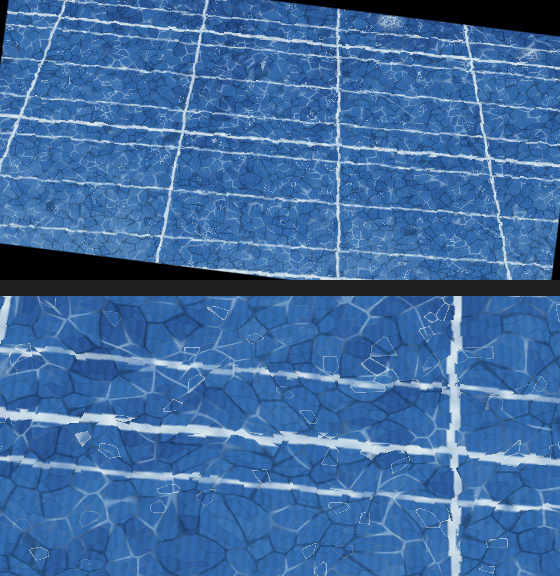
Top, the full canvas; bottom, a detail of the centre.
This texture is drawn by a Shadertoy shader. Its source:

```glsl
// Shattered blue solar panel in perspective: pale busbars and cell gaps under cracked glass.

#define GRID_ORIGIN vec2(0.208, -0.021) // a crossing of gap and heavy bar
#define FRAME_HALF vec2(1.024, 0.491)   // half size of the tilted panel
#define FRAME_TILT 0.125                // radians
#define SHARDS 27.0                     // glass shards per canvas height
#define REFRACTION 0.007                // shift of the grid seen through a shard
#define GAP_HALF 0.0050                 // half widths of the pale lines
#define HEAVY_HALF 0.0054
#define THIN_HALF 0.0034
#define LONG_CRACKS 9

const vec3 DEEP  = vec3(0.15, 0.31, 0.56);
const vec3 MID   = vec3(0.20, 0.42, 0.68);
const vec3 LIGHT = vec3(0.31, 0.52, 0.74);
const vec3 GLINT = vec3(0.60, 0.73, 0.84);
const vec3 SILVER = vec3(0.87, 0.92, 0.94);
const vec3 BACKDROP = vec3(0.0, 0.0, 0.01);

vec2 hash2(vec2 p) {
    vec3 q = fract(p.xyx * vec3(0.1031, 0.1030, 0.0973));
    q += dot(q, q.yzx + 33.33);
    return fract((q.xx + q.yz) * q.zy);
}

float noise(vec2 p) {
    vec2 i = floor(p), f = fract(p);
    f = f * f * (3.0 - 2.0 * f);
    float low = mix(hash2(i).x, hash2(i + vec2(1, 0)).x, f.x);
    float high = mix(hash2(i + vec2(0, 1)).x, hash2(i + vec2(1, 1)).x, f.x);
    return mix(low, high, f.y);
}

// Voronoi shards: x = closeness to the border, yz = random pair of the shard
vec3 shard(vec2 p) {
    vec2 base = floor(p), id = base;
    float nearest = 8.0, second = 8.0;
    for (int y = -1; y <= 1; y++)
    for (int x = -1; x <= 1; x++) {
        vec2 cell = base + vec2(x, y);
        float d = length(cell + hash2(cell) - p);
        if (d < nearest) { second = nearest; nearest = d; id = cell; }
        else second = min(second, d);
    }
    return vec3(second - nearest, hash2(id + 71.0));
}

float line(float d, float halfWidth, float aa) {
    return 1.0 - smoothstep(halfWidth - aa, halfWidth + aa, abs(d));
}

// Perspective map to cell units: x = column, y = row (downwards), z = depth
vec3 panelCoords(vec2 p) {
    p -= GRID_ORIGIN;
    float depth = 1.0 - 0.065 * p.x - 0.338 * p.y;
    return vec3(1.827 * p.x, -0.218 * p.x - 2.446 * p.y, depth * depth) / depth;
}

// Cell gaps, heavy bars and three thin bars per row
float gridLines(vec3 g, vec2 p, float aa) {
    vec2 toCanvas = g.z / vec2(1.83, 2.45);
    float wear = noise(p * 70.0);
    float gap = line((g.x - round(g.x)) * toCanvas.x, GAP_HALF, aa);
    float heavy = line((g.y - round(g.y)) * toCanvas.y, HEAVY_HALF, aa);
    float thin = 0.0;
    for (int i = 0; i < 3; i++) {
        float d = fract(g.y) - (0.135 + 0.337 * float(i));
        thin = max(thin, line(d * toCanvas.y, THIN_HALF, aa));
    }
    return max(max(gap, heavy) * mix(0.72, 1.0, wear), thin * mix(0.4, 1.0, wear));
}

// Long, faint cracks running down to the right
float longCracks(vec2 p, float aa) {
    float sum = 0.0;
    for (int i = 0; i < LONG_CRACKS; i++) {
        vec2 r = hash2(vec2(i, 17)), s = hash2(vec2(i, 43));
        vec2 q = p - (r - 0.5) * vec2(1.9, 0.9);
        float angle = mix(-0.75, -0.35, s.x);
        vec2 along = vec2(cos(angle), sin(angle));
        float t = dot(q, along);
        float d = dot(q, vec2(-along.y, along.x)) + 0.022 * (noise(p * 24.0) - 0.5);
        float reach = mix(0.12, 0.38, s.y);
        sum = max(sum, line(d, 0.0015, aa) * smoothstep(reach, reach * 0.6, abs(t)));
    }
    return sum * smoothstep(0.2, 0.7, noise(p * 45.0));
}

void mainImage(out vec4 fragColor, in vec2 fragCoord) {
    float px = 1.0 / iResolution.y;
    vec2 p = (fragCoord - 0.5 * iResolution.xy) * px;

    // Bent, slightly stretched glass shards
    vec2 bend = vec2(noise(p * 14.0), noise(p * 14.0 + 50.0)) - 0.5;
    vec2 q = mat2(0.85, -0.5, 0.6, 1.1) * (p + 0.035 * bend);
    vec3 glass = shard(q * SHARDS + 100.0);
    vec3 chips = shard(q * SHARDS * 2.1 + 300.0);
    vec2 shift = (glass.yz - 0.5) + 0.6 * (chips.yz - 0.5);
    vec3 grid = panelCoords(p + REFRACTION * shift);

    // Silicon: brighter towards the bottom, varied by cell and shard
    float tone = 0.5 - 0.5 * p.y - 0.06 * p.x;
    tone += 0.15 * (hash2(floor(grid.xy) + 20.0).x - 0.5);
    tone += 0.25 * (noise(p * 5.0 + 9.0) - 0.5);
    tone += 0.3 * (glass.y - 0.5) + 0.22 * (chips.y - 0.5);
    vec3 color = mix(DEEP, MID, smoothstep(0.0, 0.5, tone));
    color = mix(color, LIGHT, smoothstep(0.45, 1.0, tone));
    color *= 1.0 + 0.035 * cos(6.2832 * 50.0 * grid.x);

    // Shard borders are dark or catch the light
    float border = 1.0 - smoothstep(0.02, 0.09 + px * SHARDS, glass.x);
    float chipBorder = 1.0 - smoothstep(0.02, 0.12 + px * SHARDS, chips.x);
    float lit = smoothstep(0.42, 0.85, noise(p * 38.0 + 7.0));
    color *= 1.0 - 0.24 * border * (1.0 - lit) - 0.1 * chipBorder;
    color = mix(color, GLINT, lit * (0.6 * border + 0.2 * chipBorder));
    float spark = smoothstep(0.93, 0.98, chips.z) * chipBorder;
    color = mix(color, SILVER, 0.6 * spark);
    color = mix(color, GLINT, 0.7 * longCracks(p, px));

    // Two frosted impact marks near the upper right
    for (int i = 0; i < 2; i++) {
        vec2 d = p - mix(vec2(0.39, 0.425), vec2(0.88, 0.31), float(i));
        float frost = smoothstep(0.055, 0.01, length(d * vec2(0.9, 1.3)) + 0.03 * bend.x);
        color = mix(color, SILVER, frost * (0.25 + 0.5 * max(border, chipBorder)));
    }

    color = mix(color, SILVER, gridLines(grid, p, 0.6 * px + 0.001));

    // Tilted frame on the dark backdrop
    float c = cos(FRAME_TILT), s = sin(FRAME_TILT);
    vec2 edge = abs(vec2(c * p.x - s * p.y, s * p.x + c * p.y)) - FRAME_HALF;
    float inside = 1.0 - smoothstep(-px, px, max(edge.x, edge.y));
    fragColor = vec4(mix(BACKDROP, color, inside), 1.0);
}
```
